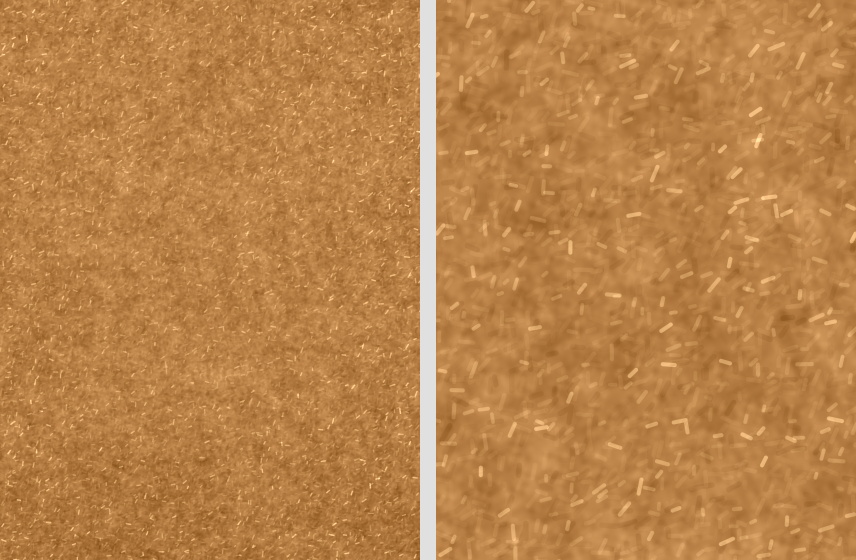
Left, the full canvas; right, a detail of the centre.
Write a Shadertoy shader that draws this texture.

```glsl
const vec3 BRONZE = vec3(0.708, 0.488, 0.260);
const vec3 TONE_TINT = vec3(1.0, 0.96, 0.90);
const vec3 GLINT_TINT = vec3(0.27, 0.29, 0.27);

float hash(vec2 p) {
    return fract(sin(dot(p, vec2(127.1, 311.7))) * 43758.5453);
}

float valueNoise(vec2 p) {
    vec2 cell = floor(p);
    vec2 f = fract(p);
    f = f * f * (3.0 - 2.0 * f);
    float low = mix(hash(cell), hash(cell + vec2(1.0, 0.0)), f.x);
    float high = mix(hash(cell + vec2(0.0, 1.0)), hash(cell + 1.0), f.x);
    return mix(low, high, f.y);
}

// Noise centred on zero, turned to hide its lattice
float mottle(vec2 uv, float cells, float angle) {
    float c = cos(angle), s = sin(angle);
    return valueNoise(mat2(c, s, -s, c) * uv * cells + 37.0) - 0.5;
}

float segmentDistance(vec2 p, vec2 halfAxis) {
    float along = clamp(dot(p, halfAxis) / dot(halfAxis, halfAxis), -1.0, 1.0);
    return length(p - halfAxis * along);
}

// Short slanted flakes, one per cell; rarity skews their brightness
float flakes(vec2 uv, float cells, float seed, float halfLength, float halfWidth, float rarity) {
    vec2 home = floor(uv * cells);
    float blur = 0.7 / iResolution.y;
    float light = 0.0;
    for (int y = -1; y <= 1; y++) {
        for (int x = -1; x <= 1; x++) {
            vec2 cell = home + vec2(x, y);
            vec2 key = cell + seed;
            vec2 centre = (cell + vec2(hash(key + 3.1), hash(key + 7.7))) / cells;
            float angle = 0.65 + 2.2 * (hash(key + 13.3) - 0.5);
            float size = mix(0.4, 1.0, hash(key + 19.9));
            vec2 halfAxis = halfLength * size * vec2(cos(angle), sin(angle));
            float d = segmentDistance(uv - centre, halfAxis);
            float cover = 1.0 - smoothstep(halfWidth - blur, halfWidth + blur, d);
            light = max(light, cover * pow(hash(key + 29.3), rarity));
        }
    }
    return light;
}

void mainImage(out vec4 fragColor, in vec2 fragCoord) {
    vec2 uv = fragCoord / iResolution.y;
    vec2 screen = fragCoord / iResolution.xy;
    float rim = smoothstep(0.15, 0.65, length(screen - vec2(0.47, 0.52)));

    // Broad light and cloudy mottling
    float tone = 0.016 * (1.0 - rim) - 0.035 * smoothstep(0.35, 0.0, screen.y);
    tone += 0.035 * mottle(uv, 7.0, 0.3);
    tone += 0.070 * mottle(uv, 42.0, 0.8);
    tone += 0.100 * mottle(uv, 105.0, 0.5);
    tone += 0.090 * mottle(uv, 240.0, 1.1);

    // Dull light and dark fibres
    float contrast = mix(0.8, 1.2, rim);
    tone += 0.065 * contrast * flakes(uv, 120.0, 11.0, 0.0050, 0.0013, 1.5);
    tone -= 0.060 * contrast * flakes(uv, 100.0, 53.0, 0.0050, 0.0016, 1.5);

    // Bright metallic glints
    float glint = flakes(uv, 75.0, 97.0, 0.0044, 0.0012, 3.0);
    glint += 0.7 * flakes(uv, 95.0, 151.0, 0.0030, 0.0011, 4.0);

    vec3 color = BRONZE + tone * TONE_TINT + glint * contrast * GLINT_TINT;
    fragColor = vec4(clamp(color, 0.0, 1.0), 1.0);
}
```
